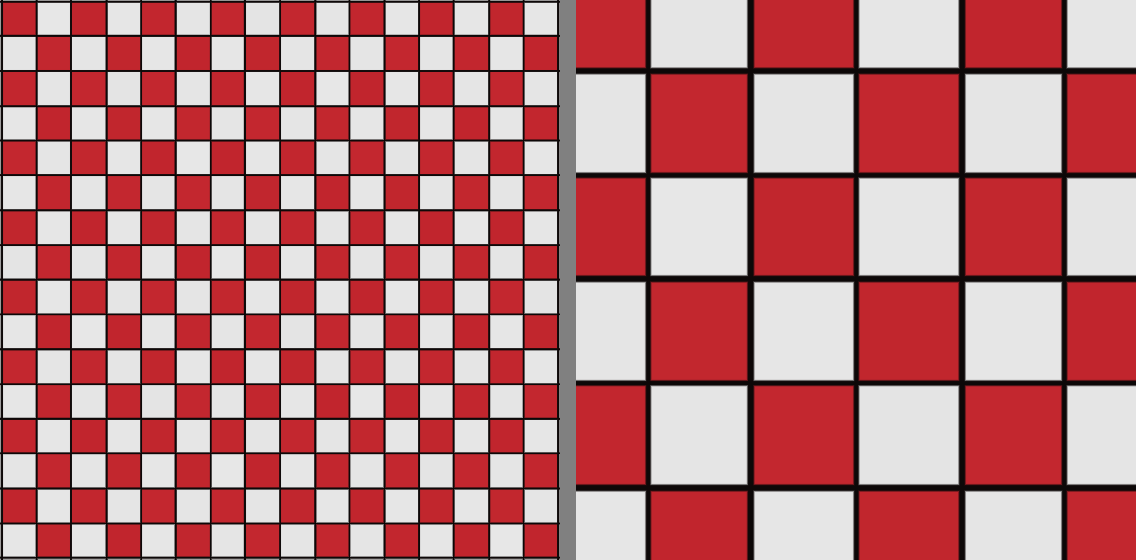
Left, the full canvas; right, a detail of the centre.
Reproduce this pattern procedurally as a Shadertoy shader.

```glsl
// Red and white checkerboard, 16 by 16, with thin black grid lines drifting slightly.

// Small drift of each grid line, in cells, from layered sines.
vec2 lineDrift(vec2 index) {
    return 0.010 * sin(index * vec2(2.3, 1.7) + vec2(0.4, 1.9))
         + 0.006 * sin(index * vec2(5.1, 4.3));
}

void mainImage(out vec4 fragColor, in vec2 fragCoord) {
    const float pitch = 0.0621;
    vec2 uv = fragCoord / iResolution.xy;
    float pixel = 1.0 / min(iResolution.x, iResolution.y);

    // Nearest grid lines and the cell they bound
    vec2 grid = (uv - vec2(0.0034, 0.0037)) / pitch;
    vec2 index = round(grid);
    vec2 offset = grid - index - lineDrift(index);
    vec2 cell = index - 1.0 + step(0.0, offset);

    // Alternating tiles with a faint change of tone
    float isRed = mod(cell.x + cell.y, 2.0);
    vec3 color = mix(vec3(0.90), vec3(0.76, 0.15, 0.18), isRed);
    color += 0.004 * sin(cell.x * 3.7 + cell.y * 5.3);

    // Grey rim outside the board
    bool outside = any(lessThan(cell, vec2(0.0))) || any(greaterThan(cell, vec2(15.0)));
    if (outside) color = vec3(0.63, 0.62, 0.62);

    // Soft black lines, each a little different in width
    vec2 halfWidth = 0.0018 + 0.0002 * sin(index * vec2(2.9, 3.4));
    float soft = max(0.0008, 0.6 * pixel);
    vec2 ink = 1.0 - smoothstep(halfWidth - soft, halfWidth + soft, abs(offset) * pitch);
    color = mix(color, vec3(0.05, 0.03, 0.03), max(ink.x, ink.y));

    fragColor = vec4(color, 1.0);
}
```
